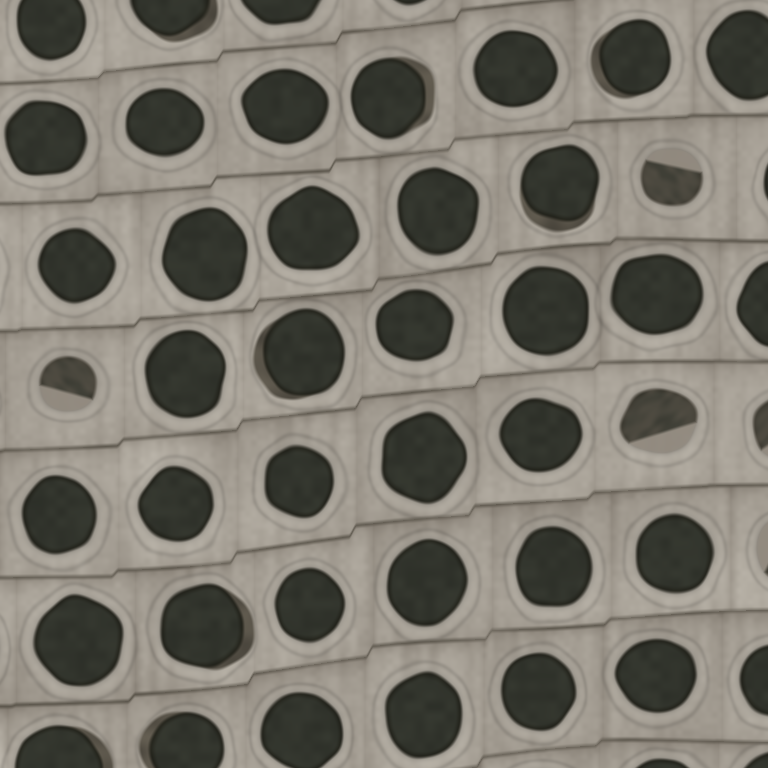
A Shadertoy shader for this pattern:

```glsl
// Pale slabs in stepped, rising courses, each pierced by a row of dark round holes.
// Course edges are staircase curves; hashes vary each hole's place, size and wear.
#define CELL vec2(0.155, 0.163)  // width and height of one repeat
#define RISE 0.12                // climb of a course from left to right
#define RADIUS 0.051             // mean hole radius
#define SEAM 0.0022              // half width of a course seam
#define SOFT 0.003               // edge softness
#define WORN 0.13                // share of partly covered holes
#define DOUBLED 0.30             // upper bound of worn plus doubled holes
#define PALE vec3(0.735, 0.712, 0.670)
#define STAIN vec3(0.50, 0.47, 0.43)
#define DARK vec3(0.19, 0.20, 0.17)
#define BLACK vec3(0.13, 0.13, 0.10)
#define BROWN vec3(0.33, 0.31, 0.27)

float hash(vec2 p) {
    vec3 q = fract(p.xyx * 0.1031);
    q += dot(q, q.yzx + 33.33);
    return fract((q.x + q.y) * q.z);
}

float noise(vec2 p) {
    vec2 i = floor(p), f = fract(p);
    f *= f * (3.0 - 2.0 * f);
    return mix(mix(hash(i), hash(i + vec2(1, 0)), f.x),
               mix(hash(i + vec2(0, 1)), hash(i + vec2(1, 1)), f.x), f.y);
}

float rowPhase(float row) {
    return 0.5 * hash(vec2(row + 20.0, 3.7)) - 0.3;
}

// Height gained by a course at x, mostly in small steps at its joints
float lift(float x, float row) {
    float t = x / CELL.x - rowPhase(row), f = fract(t);
    float stair = floor(t) + 0.55 * f + 0.45 * smoothstep(0.93, 1.0, f);
    float climb = smoothstep(-0.05, 0.9, (stair + rowPhase(row)) * CELL.x);
    return RISE * climb + 0.014 * (noise(vec2(x * 4.0, row * 7.3 + 50.0)) - 0.5);
}

float courseEdge(float x, float row) {
    return (row - 0.5) * CELL.y + lift(x, row);
}

float cover(float d, float soft) {
    return 1.0 - smoothstep(-soft, soft, d);
}

// Paints one hole with its rim, over the slab colour
vec3 paintHole(vec3 col, vec2 p, float row, float column, float soft) {
    vec2 id = vec2(column + 31.0, row + 17.0);
    float kind = hash(id), a = hash(id + 5.3), b = hash(id + 11.9), c = hash(id + 23.1);
    float cx = (column + 0.5 + rowPhase(row) + 0.13 * (a - 0.5)) * CELL.x;
    vec2 q = p - vec2(cx, row * CELL.y + lift(cx, row) + 0.014 * (b - 0.5));
    float r = RADIUS * mix(0.88, 1.13, c) * (kind < WORN ? 0.8 : 1.0);
    float squash = 0.14 * (b - 0.5);
    q *= vec2(1.0 - squash, 1.0 + squash);
    float wobble = 0.007 * (noise(p * 32.0 + id) - 0.5);
    float d = length(q) - r + wobble;
    float angle = 6.2832 * a;
    vec2 dir = vec2(cos(angle), sin(angle));

    // Pale moulded rim with a faint outer groove
    float rim = length(q + vec2(0.0, 0.003)) - r * 1.2 + wobble;
    col = mix(col, PALE * 1.04, 0.55 * cover(rim, 0.009));
    col *= 1.0 - 0.10 * exp(-pow((rim - 0.006) / 0.003, 2.0));
    col *= 1.0 - 0.22 * exp(-max(d, 0.0) / 0.005);

    // Interior: dark edge, slightly lighter cloudy middle
    vec3 deep = mix(BLACK, DARK, smoothstep(0.0, 0.009, -d));
    deep *= 0.93 + 0.18 * noise(p * 75.0);
    if (kind < WORN) {
        // Broken cover hides one side of the hole
        float chord = dot(q, dir) - r * 0.35;
        col = mix(col, STAIN * 1.15, cover(d, soft) * 0.7);
        d = max(d, chord);
        float grain = noise(vec2(dot(q, dir), dot(q, dir.yx)) * 90.0);
        deep = mix(deep, BROWN, 0.35 + 0.5 * grain);
    } else if (kind < DOUBLED) {
        // A second, shallower hole shows as a crescent
        float back = length(q - dir * r * 0.3) - r * 0.97 + wobble;
        col = mix(col, BROWN * (0.85 + 0.35 * noise(p * 50.0)), cover(back, soft));
    } else if (kind > 0.965) {
        // Plugged hole with a cool grey face
        deep = vec3(0.56, 0.57, 0.58) * (0.8 + 0.35 * noise(p * 60.0));
    }
    return mix(col, deep, cover(d, soft));
}

void mainImage(out vec4 fragColor, in vec2 fragCoord) {
    vec2 p = fragCoord / iResolution.y;
    float soft = max(SOFT, 1.0 / iResolution.y);

    // Topmost course whose lower edge lies below this point
    float row = -2.0;
    for (int i = -1; i < 8; i++)
        if (p.y > courseEdge(p.x, float(i))) row = float(i);
    float below = p.y - courseEdge(p.x, row);
    float above = courseEdge(p.x, row + 1.0) - p.y;

    // Slab face: clouds, vertical streaks and soft joints
    float cloud = noise(p * 9.0 + row * 3.1);
    float streak = noise(vec2(p.x * 85.0, p.y * 7.0 + row * 5.0));
    float t = p.x / CELL.x - rowPhase(row);
    float joint = abs(fract(t + 0.5) - 0.5) * CELL.x;
    float stain = 0.36 * cloud + 0.24 * streak + 0.22 * exp(-joint / 0.006);
    stain += 0.5 * exp(-max(above, 0.0) / 0.012) + 0.15 * exp(-below / 0.012);
    vec3 col = mix(PALE, STAIN, clamp(stain, 0.0, 1.0));
    col += 0.03 * (noise(p * 130.0) - 0.5);

    float column = floor(t);
    for (int j = -1; j <= 1; j++)
        col = paintHole(col, p, row, column + float(j), soft);

    // Thin uneven seams between courses
    float seam = cover(min(abs(below), abs(above)) - SEAM, soft);
    col = mix(col, BROWN, seam * (0.45 + 0.45 * noise(p * 22.0)));
    fragColor = vec4(clamp(col, 0.0, 1.0), 1.0);
}
```
